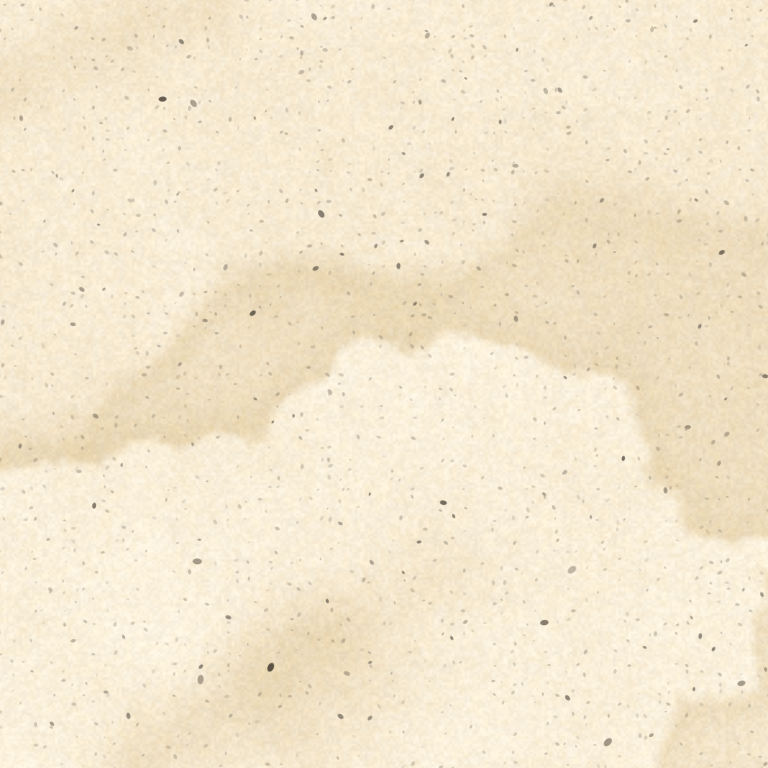
Write a WebGL 2 fragment shader that draws this texture.

```glsl
#version 300 es
precision highp float;

uniform vec2 u_resolution;
out vec4 fragColor;

const vec3 PALE = vec3(0.988, 0.951, 0.872);
const vec3 TAN = vec3(0.897, 0.816, 0.664);
const vec3 SPECK = vec3(0.27, 0.24, 0.20);
const float LOWER_TONE = 0.07;
const float UPPER_TONE = 0.22;
const float BAND_TONE = 0.33;
const float RIDGE_TONE = 0.22;
const float RIM_TONE = 0.20;
const float EDGE_BLUR = 0.011;
const float GRAIN = 0.075;
const float TINT_GRAIN = 0.035;

float hash(vec2 p) {
    vec3 q = fract(vec3(p.xyx) * 0.1031);
    q += dot(q, q.yzx + 33.33);
    return fract((q.x + q.y) * q.z);
}

float noise(vec2 p) {
    vec2 i = floor(p), f = fract(p);
    f = f * f * (3.0 - 2.0 * f);
    return mix(mix(hash(i), hash(i + vec2(1, 0)), f.x),
               mix(hash(i + vec2(0, 1)), hash(i + vec2(1, 1)), f.x), f.y);
}

// Fractal noise centred on zero
float fbm(vec2 p) {
    float sum = 0.0, amp = 0.5;
    for (int i = 0; i < 5; i++) {
        sum += amp * (noise(p) - 0.5);
        p = mat2(1.6, 1.2, -1.2, 1.6) * p + 17.3;
        amp *= 0.5;
    }
    return sum;
}

// Crisp lower shoreline and soft upper limit of the main stain
float shoreline(float x) {
    return 0.405 + 0.03 * smoothstep(0.05, 0.3, x) + 0.125 * smoothstep(0.32, 0.48, x)
         - 0.04 * smoothstep(0.6, 0.76, x) - 0.23 * smoothstep(0.78, 0.92, x);
}

float upperLimit(float x) {
    return 0.46 + 0.195 * smoothstep(0.08, 0.3, x)
         + 0.11 * smoothstep(0.56, 0.76, x) - 0.05 * smoothstep(0.82, 1.0, x);
}

float bell(float x, float width) {
    return exp(-x * x / (width * width));
}

// Soft stroke around a segment
float stroke(vec2 p, vec2 a, vec2 b, float width) {
    vec2 ab = b - a;
    float h = clamp(dot(p - a, ab) / dot(ab, ab), 0.0, 1.0);
    return bell(length(p - a - ab * h), width);
}

float stainTone(vec2 p) {
    vec2 broad = vec2(fbm(p * 5.0), fbm(p * 5.0 + 40.0));
    vec2 ragged = vec2(fbm(p * 17.0 + 9.0), fbm(p * 17.0 + 70.0));
    vec2 s = p + 0.035 * broad + 0.05 * ragged;
    vec2 w = p + 0.09 * broad + 0.03 * ragged;

    // Main stain with a darker rim and ridge
    float slope = (shoreline(s.x + 0.004) - shoreline(s.x - 0.004)) / 0.008;
    float depth = (s.y - shoreline(s.x)) / sqrt(1.0 + slope * slope);
    float inside = smoothstep(-EDGE_BLUR, EDGE_BLUR, depth);
    float right = smoothstep(0.5, 0.8, w.x);
    float above = w.y - upperLimit(w.x);
    float blur = mix(0.035, 0.065, right);
    float band = 1.0 - smoothstep(-blur, blur, above);
    float ridge = bell(above + 0.03, 0.033) * smoothstep(0.05, 0.25, w.x) * (1.0 - 0.45 * right);
    float rim = bell(max(depth, 0.0), 0.04);
    float tone = mix(LOWER_TONE, UPPER_TONE + BAND_TONE * band + RIDGE_TONE * ridge
                     + RIM_TONE * rim, inside);

    // Upper left drift and diagonal lower cloud
    tone += 0.25 * stroke(w, vec2(-0.05, 0.87), vec2(0.26, 0.98), 0.055);
    tone += 0.42 * stroke(w, vec2(0.20, 0.01), vec2(0.42, 0.16), 0.06);
    tone += 0.27 * stroke(w, vec2(0.40, 0.10), vec2(0.58, 0.25), 0.07);
    tone += 0.15 * stroke(w, vec2(0.42, 0.0), vec2(0.50, 0.08), 0.07);

    // Lower right corner stain
    float corner = max(min(s.x - 0.85 - 0.4 * s.y, 0.093 - s.y), min(s.x - 0.985, 0.25 - s.y));
    tone += smoothstep(-EDGE_BLUR, EDGE_BLUR, corner)
          * (0.36 + 0.18 * bell(max(corner, 0.0), 0.025));

    return tone + 0.22 * broad.x + 0.16 * ragged.y;
}

// Scattered flecks, one possible fleck in each cell
float flecks(vec2 p, float cells, float density, float radius, float soft) {
    vec2 id = floor(p * cells);
    vec2 center = 0.2 + 0.6 * vec2(hash(id + 3.1), hash(id + 57.7));
    vec2 q = (fract(p * cells) - center) / cells;
    float angle = 6.2832 * hash(id + 91.3);
    q = mat2(cos(angle), -sin(angle), sin(angle), cos(angle)) * q;
    q.x *= 0.65;
    float size = radius * (0.5 + 0.7 * hash(id + 23.9));
    float present = step(hash(id + 131.0), density);
    float strength = 0.35 + 0.65 * hash(id + 171.0);
    return present * strength * (1.0 - smoothstep(size - soft, size + soft, length(q)));
}

void main() {
    vec2 p = gl_FragCoord.xy / u_resolution;
    float soft = max(0.0009, 0.7 / min(u_resolution.x, u_resolution.y));
    vec3 color = mix(PALE, TAN, clamp(stainTone(p), 0.0, 1.1));

    // Paper grain in brightness and warmth
    float grain = 0.6 * noise(p * 300.0) + 0.4 * noise(p * 155.0 + 31.0) - 0.5;
    float tint = noise(p * 120.0 + 83.0) - 0.5;
    color += GRAIN * grain * vec3(0.85, 1.0, 1.2) + TINT_GRAIN * tint * vec3(0.3, -0.1, -1.0);

    // Flecks from large to faint
    float dark = 0.9 * flecks(p, 13.0, 0.13, 0.0038, soft);
    dark = max(dark, 0.6 * flecks(p + 0.37, 31.0, 0.13, 0.0023, soft));
    dark = max(dark, 0.28 * flecks(p + 0.71, 75.0, 0.22, 0.0018, soft));
    fragColor = vec4(clamp(mix(color, SPECK, dark), 0.0, 1.0), 1.0);
}
```
